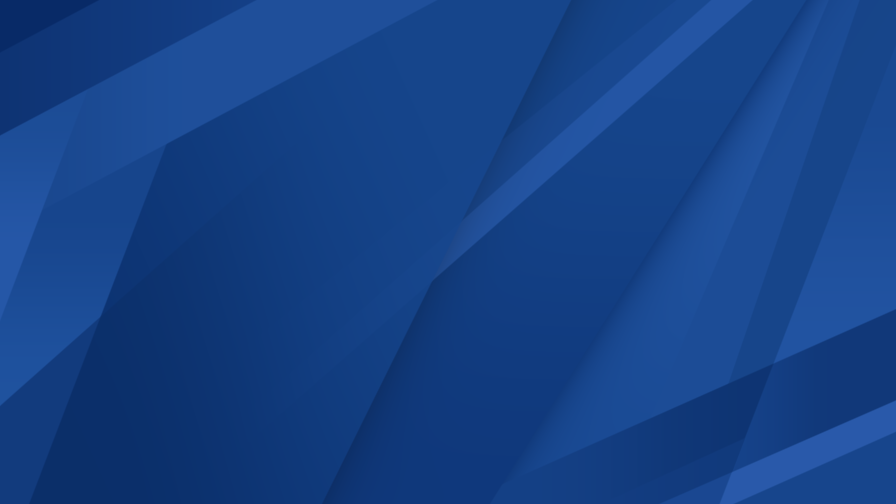
Write a Shadertoy shader that draws this background.

```glsl
// Signed distance to a line drawn upward: positive to the right and below
float side(vec2 p, vec2 a, vec2 b) {
    vec2 dir = normalize(b - a);
    return dot(p - a, vec2(dir.y, -dir.x));
}

// Smooth coverage of the positive side of an edge
float cover(float d, float aa) {
    return smoothstep(-aa, aa, d);
}

// Shade that is deepest at the edge and fades over the given width
float shadow(float d, float width) {
    return exp(-max(d, 0.0) / width);
}

// Large panel left of the main fold
vec3 basePanel(vec2 p) {
    vec3 deep = vec3(0.045, 0.195, 0.44);
    vec3 mid = vec3(0.085, 0.27, 0.545);
    return mix(deep, mid, smoothstep(0.5, 10.0, p.x + 0.45 * (p.y - 3.0)));
}

// Crossing bands at the left
vec3 leftBands(vec3 col, vec2 p, float aa) {
    float column = cover(-side(p, vec2(0.52, 0.0), vec2(2.92, 6.29)), aa);
    float slope = side(p, vec2(0.0, 1.75), vec2(1.83, 3.375));
    float below = cover(slope, aa);
    col *= 1.0 - 0.06 * below * (1.0 - smoothstep(2.0, 6.0, p.x));
    vec3 upper = mix(vec3(0.09, 0.27, 0.55), vec3(0.12, 0.32, 0.62), smoothstep(5.5, 2.0, p.y));
    col = mix(col, mix(upper, vec3(0.07, 0.23, 0.49), below), column);

    float band = cover(-side(p, vec2(0.83, 5.29), vec2(7.81, 9.0)), aa);
    vec3 bandColor = mix(vec3(0.10, 0.28, 0.56), vec3(0.12, 0.31, 0.605), smoothstep(0.5, 3.5, p.x));
    col = mix(col, bandColor, band);

    float wedge = cover(-side(p, vec2(0.0, 3.27), vec2(1.46, 7.12)), aa);
    vec3 wedgeColor = mix(vec3(0.145, 0.34, 0.655), vec3(0.11, 0.30, 0.59), smoothstep(4.5, 7.0, p.y));
    col = mix(col, wedgeColor, wedge);

    float corner = cover(-side(p, vec2(0.0, 6.58), vec2(4.58, 9.0)), aa);
    col = mix(col, mix(vec3(0.055, 0.20, 0.45), vec3(0.08, 0.25, 0.53), p.x / 4.6), corner);
    float tip = cover(-side(p, vec2(0.0, 8.06), vec2(1.77, 9.0)), aa);
    return mix(col, vec3(0.03, 0.165, 0.405), tip);
}

// Strips rising from the centre, fainter behind the left panel
vec3 centreStrips(vec3 col, vec2 p, float fold, float aa) {
    float outer = cover(side(p, vec2(9.02, 6.54), vec2(12.08, 9.0)), aa);
    float inner = cover(side(p, vec2(8.23, 5.04), vec2(12.7, 9.0)), aa);
    float above = cover(-side(p, vec2(7.67, 3.94), vec2(13.44, 9.0)), aa);
    vec3 strip = mix(vec3(0.10, 0.285, 0.57), vec3(0.14, 0.335, 0.645), inner);
    float faint = 0.12 * smoothstep(4.0, 7.5, p.x);
    return mix(col, strip, outer * above * mix(faint, 1.0, fold));
}

// Tall planes fanning out at the right
vec3 rightPlanes(vec3 col, vec2 p, float aa) {
    float d = side(p, vec2(8.75, 0.0), vec2(14.4, 9.0));
    vec3 plane = mix(vec3(0.10, 0.29, 0.58), vec3(0.14, 0.34, 0.645), smoothstep(0.0, 8.0, p.y));
    float j = cover(side(p, vec2(11.25, 0.67), vec2(14.8, 9.0)), aa);
    plane = mix(plane, vec3(0.11, 0.30, 0.59), j);
    float k = cover(side(p, vec2(12.5, 0.67), vec2(15.35, 9.0)), aa);
    plane = mix(plane, vec3(0.09, 0.27, 0.54), k);
    float l = cover(side(p, vec2(12.85, 0.0), vec2(15.5, 6.9)), aa);
    vec3 last = mix(vec3(0.13, 0.325, 0.63), vec3(0.10, 0.285, 0.57), smoothstep(3.0, 7.5, p.y));
    plane = mix(plane, last, l);
    plane = mix(plane, vec3(0.065, 0.225, 0.48), 0.95 * shadow(d, 0.32));
    return mix(col, plane, cover(d, aa));
}

// Low bands crossing the bottom right
vec3 lowBands(vec3 col, vec2 p, float aa) {
    float right = cover(side(p, vec2(12.85, 0.0), vec2(15.5, 6.9)), aa);
    float inside = cover(side(p, vec2(8.75, 0.0), vec2(14.4, 9.0)), aa);
    float dark = cover(side(p, vec2(8.96, 0.35), vec2(16.0, 3.48)), aa) * inside;
    vec3 leftDark = mix(vec3(0.08, 0.25, 0.52), vec3(0.055, 0.205, 0.45), smoothstep(9.5, 13.5, p.x));
    vec3 rightDark = mix(vec3(0.085, 0.26, 0.54), vec3(0.065, 0.22, 0.475), smoothstep(13.0, 15.0, p.x));
    col = mix(col, mix(leftDark, rightDark, right), dark);

    float step1 = cover(side(p, vec2(10.73, 0.0), vec2(13.33, 1.19)), aa);
    col = mix(col, vec3(0.075, 0.24, 0.51), 0.6 * step1 * (1.0 - right));
    float light = cover(side(p, vec2(11.77, 0.0), vec2(16.0, 1.85)), aa);
    col = mix(col, mix(vec3(0.10, 0.28, 0.57), vec3(0.16, 0.35, 0.665), right), light);
    float last = cover(side(p, vec2(13.1, 0.0), vec2(16.0, 1.29)), aa);
    return mix(col, vec3(0.09, 0.27, 0.55), last);
}

void mainImage(out vec4 fragColor, in vec2 fragCoord) {
    // The canvas spans 16 by 9 units
    vec2 p = fragCoord / iResolution.xy * vec2(16.0, 9.0);
    float aa = 9.0 / iResolution.y;

    vec3 col = leftBands(basePanel(p), p, aa);

    // Main fold and the panel behind it
    float foldDist = side(p, vec2(5.75, 0.0), vec2(10.2, 9.0));
    float fold = cover(foldDist, aa);
    vec3 behind = mix(vec3(0.06, 0.22, 0.485), vec3(0.085, 0.27, 0.545), smoothstep(0.0, 8.0, p.y));
    col = mix(col, behind, fold);
    col = centreStrips(col, p, fold, aa);
    col *= 1.0 - 0.17 * fold * shadow(foldDist, 0.4);

    col = rightPlanes(col, p, aa);
    col = lowBands(col, p, aa);
    fragColor = vec4(col, 1.0);
}
```
